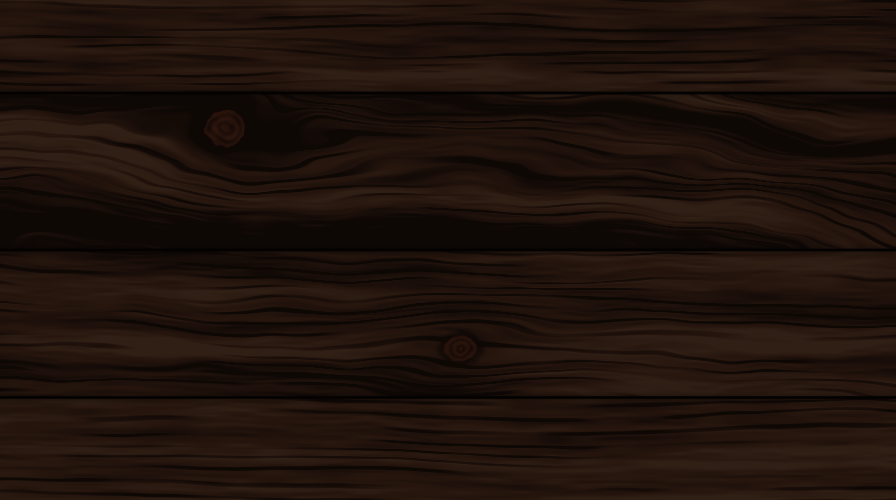
Give the GLSL for this texture, as a WebGL 1 fragment shader.

```glsl
precision highp float;
// Four dark, horizontal wooden planks with flowing grain, two knots and thin seams.
uniform vec2 u_resolution;

float hash(vec2 p) {
  return fract(sin(dot(p, vec2(127.1, 311.7))) * 43758.55);
}

float noise(vec2 p) {
  vec2 i = floor(p), f = fract(p);
  f = f * f * (3.0 - 2.0 * f);
  return mix(mix(hash(i), hash(i + vec2(1.0, 0.0)), f.x),
             mix(hash(i + vec2(0.0, 1.0)), hash(i + 1.0), f.x), f.y);
}

float fbm(vec2 p) {
  float sum = 0.0, gain = 0.5;
  for (int i = 0; i < 4; i++) {
    sum += gain * noise(p);
    p = p * 2.03 + 7.1;
    gain *= 0.5;
  }
  return sum;
}

// Four-stop ramp from burnt umber to light brown
vec3 woodColor(float tone) {
  float t = clamp(tone, 0.0, 1.0) * 3.0;
  vec3 c = mix(vec3(0.055, 0.03, 0.02), vec3(0.11, 0.06, 0.04), clamp(t, 0.0, 1.0));
  c = mix(c, vec3(0.15, 0.085, 0.052), clamp(t - 1.0, 0.0, 1.0));
  return mix(c, vec3(0.185, 0.12, 0.08), clamp(t - 2.0, 0.0, 1.0));
}

void main() {
  vec2 p = gl_FragCoord.xy / u_resolution.y;
  p.x += 0.5 * (1.79 - u_resolution.x / u_resolution.y);
  float pixel = 1.0 / u_resolution.y;

  // Planks, counted from the bottom; the middle two have a bolder figure
  float plank = step(0.205, p.y) + step(0.5, p.y) + step(0.814, p.y);
  bool straight = plank < 0.5 || plank > 2.5;
  float figure = straight ? 0.1 : (plank < 1.5 ? 0.5 : 1.0);
  float base = straight ? 0.68 : (plank < 1.5 ? 0.62 : 0.5);
  vec2 seed = vec2(17.3, 9.7) * (plank + 1.0);

  // Grain height: wandering lines that part around the knots
  float grain = p.y + 0.05 * p.x * figure;
  grain += (fbm(p * vec2(1.7, 4.0) + seed) - 0.5) * (0.025 + 0.2 * figure);
  float halo = 0.0, heart = 0.0, rim = 0.0, heartTone = 0.0;
  for (int i = 0; i < 2; i++) {
    bool large = i == 0;
    vec2 center = large ? vec2(0.447, 0.744) : vec2(0.921, 0.302);
    float radius = large ? 0.047 : 0.036;
    float here = 1.0 - step(0.5, abs(plank - (large ? 2.0 : 1.0)));
    vec2 d = (p - center) / radius;
    vec2 oval = d * vec2(0.5, 1.0);
    grain -= here * 0.8 * d.y * radius * exp(-dot(oval, oval) / 5.0);
    halo += here * (large ? 1.0 : 0.7) * exp(-dot(oval, oval) / 2.5);
    float r = length(d * vec2(0.9, 1.1)) + 0.5 * (fbm(p * 30.0) - 0.5);
    float inside = here * (1.0 - smoothstep(0.75, 0.95, r));
    heart += inside;
    rim += here * exp(-pow((r - 0.95) / 0.16, 2.0));
    heartTone += inside * (0.4 + 0.18 * sin(r * 19.0) + 0.3 * (noise(p * 70.0) - 0.5));
  }

  // Broad bands, fibres and fine streaks stretched along the grain
  float bands = noise(vec2(p.x * 0.9, grain * 25.0) + seed);
  float fibres = noise(vec2(p.x * 4.0, grain * 75.0) + seed);
  float streaks = noise(vec2(p.x * 16.0, grain * 165.0) + seed);
  float tone = base + (bands - 0.5) * (0.55 + 0.75 * figure)
             + (fibres - 0.5) * 0.5 + (streaks - 0.5) * 0.35;

  // Thin dark growth lines, broken into irregular lengths
  float phase = grain * 270.0 + 7.0 * noise(vec2(p.x * 2.2, grain * 18.0) + seed);
  float lines = smoothstep(0.45, 0.95, sin(phase));
  tone -= 0.6 * lines * smoothstep(0.2, 0.65, noise(vec2(p.x * 5.0, grain * 40.0) - seed));

  // Broad stains, with the boldest plank darkest along its lower left
  tone += 0.5 * (fbm(p * vec2(2.0, 5.0) - seed) - 0.47);
  if (plank > 1.5 && plank < 2.5) {
    tone -= 0.4 * smoothstep(0.68, 0.52, p.y) * smoothstep(1.5, 0.3, p.x);
  }

  // Knots
  tone -= 0.6 * halo;
  tone = mix(tone, heartTone, clamp(heart, 0.0, 1.0)) - 0.35 * rim;
  vec3 color = woodColor(tone);
  color *= mix(vec3(1.0), vec3(1.12, 0.94, 0.88), clamp(heart, 0.0, 1.0));

  // Seams with a soft shadow on both sides
  float gap = min(abs(p.y - 0.205), min(abs(p.y - 0.5), abs(p.y - 0.814)));
  color *= 1.0 - 0.4 * exp(-gap / 0.006);
  color = mix(vec3(0.012, 0.007, 0.005), color, smoothstep(0.0012, 0.0018 + 1.2 * pixel, gap));
  gl_FragColor = vec4(color, 1.0);
}
```
